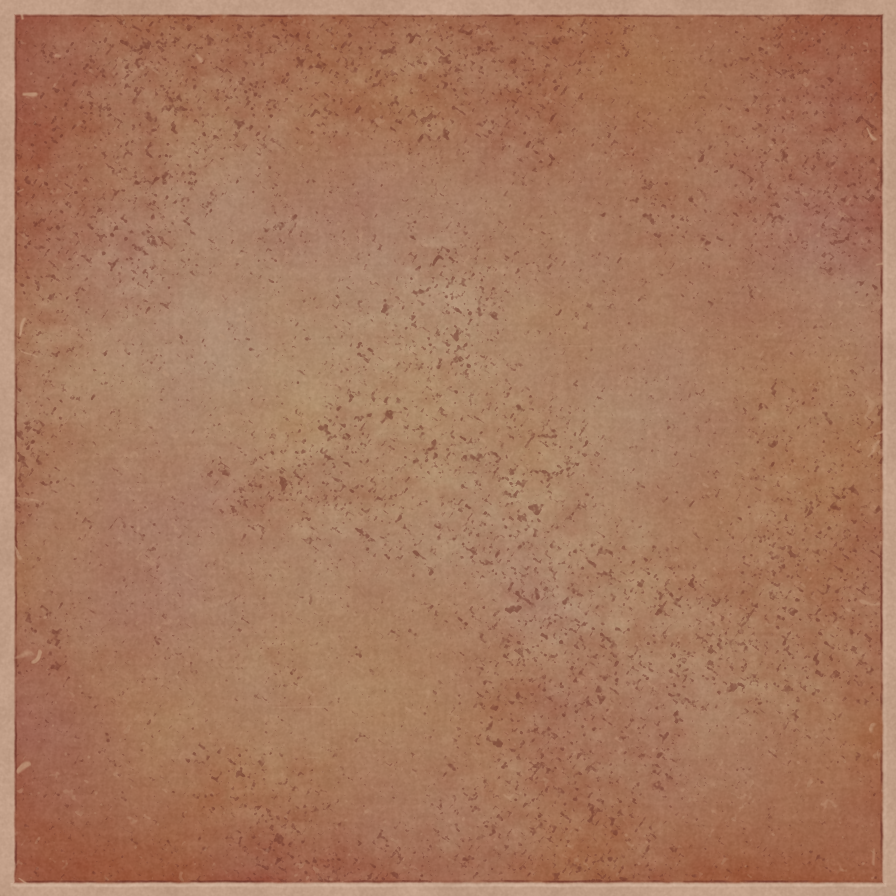
This texture is drawn by a Shadertoy shader. Its source:

```glsl
// Aged terracotta paper panel inside a pale, bevelled border.
// A radial wear value, broken up by fractal noise, blends tan into rust;
// irregular pits, woven grain, scratches and chipped edges lie on top.

const vec3 TAN = vec3(0.680, 0.540, 0.430);
const vec3 RUST = vec3(0.598, 0.350, 0.258);
const vec3 BORDER = vec3(0.752, 0.615, 0.525);
const vec3 EDGE_RED = vec3(0.440, 0.215, 0.170);
const vec3 SPECK = vec3(0.430, 0.215, 0.170);
const vec3 CHIP = vec3(0.750, 0.595, 0.480);
const vec3 HIGHLIGHT = vec3(0.830, 0.705, 0.620);
const vec2 PANEL_MIN = vec2(0.0165, 0.0150);
const vec2 PANEL_MAX = vec2(0.9850, 0.9835);
const float WEAR_RADIUS = 1.30;
const float PATCH_CONTRAST = 0.80;
const float GRAIN = 0.062;
const int CHIPS = 26;
const int SCRATCHES = 5;
const mat2 TILT = mat2(0.82, 0.57, -0.57, 0.82);

float hash(vec2 p) {
    vec3 q = fract(vec3(p.xyx) * 0.1031);
    q += dot(q, q.yzx + 33.33);
    return fract((q.x + q.y) * q.z);
}

float noise(vec2 p) {
    vec2 i = floor(p), f = fract(p);
    f = f * f * (3.0 - 2.0 * f);
    return mix(mix(hash(i), hash(i + vec2(1, 0)), f.x),
               mix(hash(i + vec2(0, 1)), hash(i + vec2(1, 1)), f.x), f.y);
}

float fbm(vec2 p) {
    float sum = 0.0, amp = 0.5;
    for (int i = 0; i < 5; i++) {
        sum += amp * noise(p);
        p = mat2(1.6, 1.2, -1.2, 1.6) * p + 17.3;
        amp *= 0.5;
    }
    return sum / 0.96875;
}

float segmentDistance(vec2 p, vec2 a, vec2 b) {
    vec2 ab = b - a;
    return length(p - a - ab * clamp(dot(p - a, ab) / dot(ab, ab), 0.0, 1.0));
}

// Ragged pits: peaks of fine noise, let through where a coarser noise allows.
float pits(vec2 p, float scale, float cluster) {
    vec2 r = TILT * p * scale;
    float peak = noise(r) + 0.25 * (noise(r * 2.1 + 5.0) - 0.5);
    float gate = noise(r * 0.31 + 70.0);
    float level = 1.02 - 0.13 * cluster - 0.22 * (gate - 0.5);
    return smoothstep(level - 0.14, level + 0.10, peak);
}

// Pale nicks hugging the left and right edges, a few along the top.
float chips(vec2 p, float px) {
    float mask = 0.0;
    vec2 bent = p + 0.010 * (vec2(noise(p * 75.0), noise(p * 75.0 + 40.0)) - 0.5);
    for (int i = 0; i < CHIPS; i++) {
        float k = float(i);
        float inset = 0.020 * pow(hash(vec2(k, 2.0)), 2.0);
        vec2 a = vec2(i % 2 == 0 ? PANEL_MIN.x + inset : PANEL_MAX.x - inset,
                      hash(vec2(k, 5.0)));
        if (i % 8 == 7) a = vec2(0.04 + 0.3 * hash(vec2(k, 9.0)), 0.90 + 0.06 * hash(vec2(k, 4.0)));
        float angle = 6.2832 * hash(vec2(k, 11.0));
        vec2 b = a + mix(0.004, 0.020, hash(vec2(k, 14.0))) * vec2(cos(angle), sin(angle));
        float width = mix(0.0006, 0.0028, hash(vec2(k, 17.0))) * (0.5 + noise(p * 110.0));
        float soft = px + 0.0004;
        float cover = 1.0 - smoothstep(width - soft, width + soft, segmentDistance(bent, a, b));
        mask = max(mask, cover * mix(0.3, 0.85, hash(vec2(k, 21.0))));
    }
    return mask;
}

// Thin, broken, nearly level hairlines.
float scratches(vec2 p, float px) {
    float mask = 0.0;
    for (int i = 0; i < SCRATCHES; i++) {
        float k = float(i) + 60.0;
        vec2 a = vec2(0.1 + 0.7 * hash(vec2(k, 1.0)), hash(vec2(k, 6.0)));
        vec2 b = a + vec2(0.03 + 0.09 * hash(vec2(k, 8.0)), 0.006 * (hash(vec2(k, 3.0)) - 0.5));
        float line = 1.0 - smoothstep(0.0, 0.0008 + px, segmentDistance(p, a, b));
        mask = max(mask, line * smoothstep(0.4, 0.8, noise(p * 60.0 + k)));
    }
    return mask;
}

void mainImage(out vec4 fragColor, in vec2 fragCoord) {
    vec2 p = fragCoord / iResolution.xy;
    float px = 1.0 / min(iResolution.x, iResolution.y);

    // Signed distance into the panel, slightly ragged
    vec2 toSides = min(p - PANEL_MIN, PANEL_MAX - p);
    float inset = min(toSides.x, toSides.y) + 0.0016 * (fbm(p * 90.0) - 0.5);

    // Broad wear: pale centre, rusty rim and corners
    vec2 q = (p - vec2(0.5, 0.525)) * 2.0;
    q.x *= q.x > 0.0 ? 0.93 : 1.02;
    float wear = pow(length(q) / WEAR_RADIUS, 2.2);
    wear += PATCH_CONTRAST * (fbm(p * 5.0 + 8.0) - 0.5);
    wear += 0.12 * exp(-max(inset, 0.0) / 0.025);
    vec3 color = mix(TAN, RUST, clamp(wear, -0.06, 1.0));

    // Pink and ochre drift, then reddish blotches and faint woven streaks
    color += vec3(0.012, 0.004, -0.085) * (fbm(p * 5.5 + 31.0) - 0.5);
    float cluster = smoothstep(0.40, 0.66, fbm(p * 6.5 + 53.0));
    float mottle = fbm(p * vec2(42.0, 56.0)) - 0.5;
    color -= vec3(0.055, 0.10, 0.09) * mottle * mix(0.5, 1.4, cluster);
    color -= vec3(0.004, 0.012, 0.010) * cluster;
    color += 0.016 * (noise(p * vec2(260.0, 30.0)) + noise(p * vec2(30.0, 260.0)) - 1.0);

    // Dark pits gather in clusters; sparse pale flecks
    float dark = max(pits(p, 185.0, cluster), 0.8 * pits(p + 0.37, 270.0, cluster));
    color = mix(color, SPECK, 0.55 * dark);
    color = mix(color, CHIP, 0.35 * pits(p + 0.71, 170.0, 0.3));
    color = mix(color, CHIP, 0.28 * scratches(p, px));

    // Thin broken red rim and chipped paint
    float rim = 1.0 - smoothstep(0.0004, 0.0026, abs(inset - 0.0008));
    color = mix(color, EDGE_RED, rim * smoothstep(0.15, 0.8, fbm(p * 45.0)) * 0.95);
    color = mix(color, CHIP, chips(p, px));

    // Border with a lit lip below and beside the panel
    vec3 border = BORDER + 0.07 * (fbm(p * 26.0) - 0.5);
    float lip = 1.0 - smoothstep(0.0, 0.0028, abs(inset + 0.0032));
    float lit = p.y < PANEL_MIN.y ? 0.75 : (p.x > PANEL_MAX.x ? 0.35 : 0.1);
    border = mix(border, HIGHLIGHT, lip * lit * (0.5 + 0.7 * noise(p * 50.0)));
    color = mix(border, color, smoothstep(-0.0006 - px, 0.0006 + px, inset));

    // Fine paper grain on tilted axes
    float grain = 0.55 * noise(TILT * p * 300.0) + 0.45 * noise(TILT * p.yx * 500.0 + 9.0);
    color += GRAIN * (grain - 0.5);
    fragColor = vec4(clamp(color, 0.0, 1.0), 1.0);
}
```
